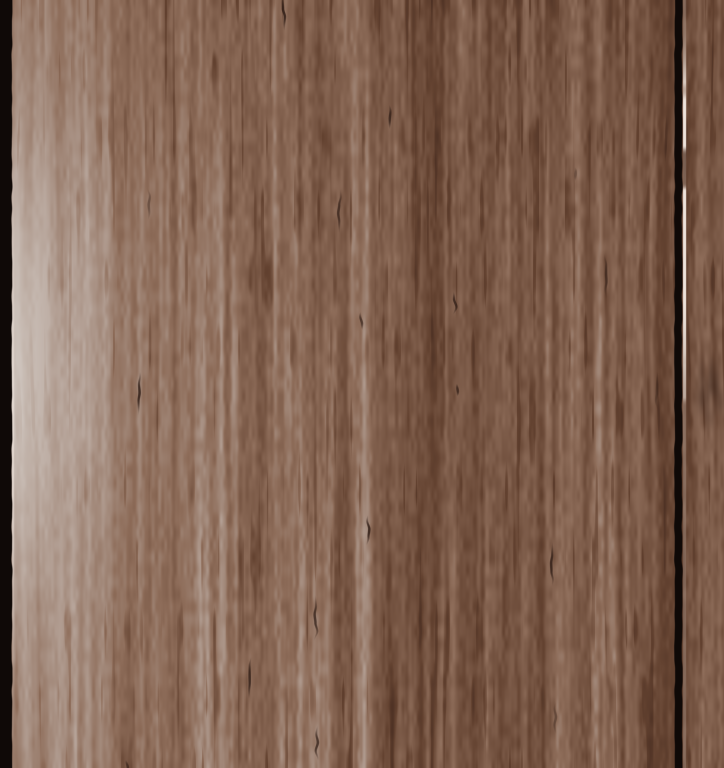
Give the GLSL for this texture, as a Shadertoy shader.

```glsl
const vec3 GAP_COLOR   = vec3(0.06, 0.035, 0.028);
const vec3 WOOD_DEEP   = vec3(0.25, 0.15, 0.11);
const vec3 WOOD_DARK   = vec3(0.39, 0.26, 0.19);
const vec3 WOOD_MID    = vec3(0.555, 0.425, 0.35);
const vec3 WOOD_LIGHT  = vec3(0.72, 0.65, 0.61);
const vec3 GLOSS_COLOR = vec3(0.86, 0.84, 0.82);
const vec3 RIM_COLOR   = vec3(0.95, 0.91, 0.88);

const float LEFT_EDGE    = 0.0165;  // end of the left gap
const float GAP_CENTER   = 0.937;   // gap between the two boards
const float GAP_HALF     = 0.0052;
const float RIM_CENTER   = 0.9455;  // lit edge of the right board
const float RIM_HALF     = 0.0022;
const float STREAK_AMOUNT = 0.42;
const float LINE_AMOUNT   = 0.40;
const float FIBER_AMOUNT  = 0.24;
const float PORE_AMOUNT   = 0.30;
const int   FLECK_COUNT   = 18;

float hash(vec2 p) {
    return fract(sin(dot(p, vec2(12.9898, 78.233))) * 43758.5453);
}

float noise(vec2 p) {
    vec2 cell = floor(p), f = fract(p);
    f = f * f * (3.0 - 2.0 * f);
    float low  = mix(hash(cell), hash(cell + vec2(1.0, 0.0)), f.x);
    float high = mix(hash(cell + vec2(0.0, 1.0)), hash(cell + 1.0), f.x);
    return mix(low, high, f.y);
}

float bell(float x, float center, float width) {
    float d = (x - center) / width;
    return exp(-d * d);
}

// Soft-edged vertical bar
float bar(float x, float center, float halfWidth, float blur) {
    return 1.0 - smoothstep(halfWidth - blur, halfWidth + blur, abs(x - center));
}

// Broad light and dark zones across the boards
float zones(vec2 uv) {
    float tone = 0.63 - 0.40 * uv.x;
    tone -= 0.20 * bell(uv.x, 0.565, 0.045);
    tone += 0.13 * bell(uv.x, 0.80, 0.08);
    tone += 0.16 * bell(uv.x, 0.726, 0.005);
    tone += 0.07 * bell(uv.x, 0.50, 0.035);
    tone -= 0.14 * bell(uv.x, 0.925, 0.025);
    tone -= 0.10 * smoothstep(0.65, 1.0, uv.y);
    return tone;
}

// Layered vertical grain, from wide streaks to short fibers
float grain(vec2 p) {
    float bend = noise(vec2(p.x * 9.0, p.y * 3.0)) - 0.5;
    float figure = 0.25 + smoothstep(0.72, 0.9, p.x) + bell(p.x, 0.03, 0.06);
    float x = p.x + 0.012 * bend * figure;
    float streak = noise(vec2(x * 38.0, p.y * 0.7)) - 0.5;
    float lines = noise(vec2(x * 115.0 + 7.0, p.y * 1.6)) - 0.5;
    float fine = noise(vec2(x * 215.0 + 31.0, p.y * 4.0)) - 0.5;
    float fiber = noise(vec2(x * 240.0 + 53.0, p.y * 62.0)) - 0.5;
    float pore = smoothstep(0.72, 0.95, noise(vec2(x * 190.0 + 80.0, p.y * 11.0)));
    float calm = mix(0.55, 1.0, smoothstep(0.02, 0.35, p.x));
    return calm * (STREAK_AMOUNT * streak + LINE_AMOUNT * (lines + 0.7 * fine)
         + FIBER_AMOUNT * fiber - PORE_AMOUNT * pore);
}

// Scattered dark knots, drawn out along the grain
float flecks(vec2 p) {
    float cover = 0.0;
    for (int i = 0; i < FLECK_COUNT; i++) {
        float id = float(i);
        vec2 center = vec2(0.15 + 0.74 * hash(vec2(id, 1.3)), hash(vec2(id, 4.7)));
        vec2 size = vec2(0.0022, 0.007 + 0.020 * hash(vec2(id, 8.1)));
        vec2 d = p - center;
        d.x += 0.004 * (noise(vec2(id * 5.0, p.y * 90.0)) - 0.5);
        float strength = 0.25 + 0.6 * hash(vec2(id, 2.9));
        cover = max(cover, strength * (1.0 - smoothstep(0.3, 1.2, length(d / size))));
    }
    // Wide smudge on the right board
    float smudge = bell(p.x, 0.925, 0.014) * bell(p.y, 0.49, 0.035);
    return max(cover, 0.8 * smudge * noise(p * vec2(150.0, 40.0)));
}

vec3 woodColor(float tone) {
    vec3 color = mix(WOOD_DARK, WOOD_MID, clamp(tone * 2.0, 0.0, 1.0));
    color = mix(color, WOOD_LIGHT, clamp(tone * 2.0 - 1.0, 0.0, 1.0));
    return mix(color, WOOD_DEEP, clamp(-tone * 1.6, 0.0, 1.0));
}

void mainImage(out vec4 fragColor, in vec2 fragCoord) {
    vec2 uv = fragCoord / iResolution.xy;
    vec2 p = fragCoord / iResolution.y;
    float blur = max(0.0012, 0.7 / iResolution.x);

    // Wood with a soft window sheen on the left
    float sheen = bell(uv.x, 0.04, 0.15) * (0.3 + 0.7 * bell(uv.y, 0.50, 0.38));
    float gloss = bell(uv.x, 0.022, 0.045) * bell(uv.y, 0.52, 0.24);
    vec3 color = woodColor(zones(uv) + grain(p) + 0.38 * sheen);
    color = mix(color, WOOD_DEEP * 0.7, flecks(p));
    color = mix(color, GLOSS_COLOR, 0.6 * gloss);

    // Lit board edges, brightest in broken stretches
    float chips = smoothstep(0.15, 0.5, noise(vec2(3.0, uv.y * 34.0)));
    float lit = smoothstep(0.35, 0.62, uv.y) * (1.0 - smoothstep(0.86, 0.97, uv.y));
    float rim = bar(uv.x, RIM_CENTER, RIM_HALF, blur);
    color = mix(color, RIM_COLOR, rim * (0.22 + 0.75 * lit * chips));
    float leftRim = bar(uv.x, LEFT_EDGE + 0.0015, 0.0015, blur);
    color = mix(color, RIM_COLOR, leftRim * 0.6 * bell(uv.y, 0.42, 0.25));

    // Dark gaps with slightly rough borders
    float rough = 0.0016 * (noise(vec2(9.0, uv.y * 70.0)) - 0.5);
    float gap = bar(uv.x + rough, GAP_CENTER, GAP_HALF, blur);
    gap = max(gap, 1.0 - smoothstep(LEFT_EDGE - blur, LEFT_EDGE + blur, uv.x + rough));
    color = mix(color, GAP_COLOR, gap);

    fragColor = vec4(color, 1.0);
}
```
